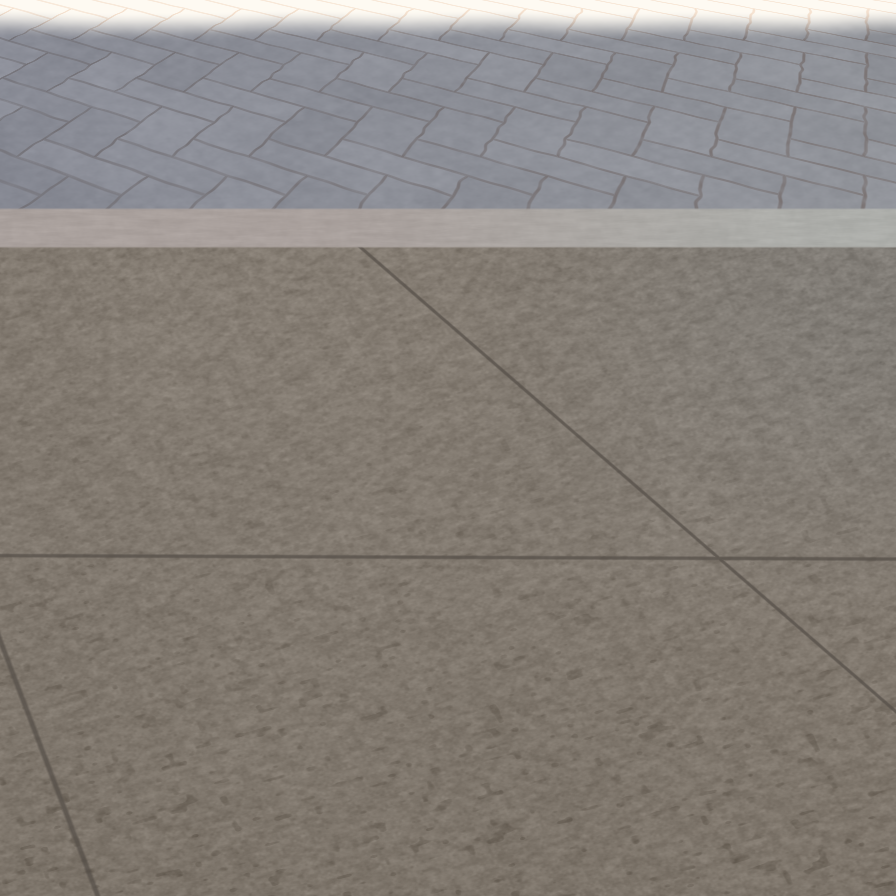
Write a three.js fragment shader that draws this texture.

```glsl
varying vec2 vUv;

float hash(vec2 p) {
  return fract(sin(dot(p, vec2(127.1, 311.7))) * 43758.5453);
}

float noise(vec2 p) {
  vec2 i = floor(p), f = fract(p);
  f = f * f * (3.0 - 2.0 * f);
  return mix(mix(hash(i), hash(i + vec2(1.0, 0.0)), f.x),
             mix(hash(i + vec2(0.0, 1.0)), hash(i + vec2(1.0)), f.x), f.y);
}

float fbm(vec2 p) {
  float sum = 0.0, amplitude = 0.5;
  for (int i = 0; i < 4; i++) {
    sum += amplitude * noise(p);
    p = mat2(1.6, 1.2, -1.2, 1.6) * p + 7.3;
    amplitude *= 0.5;
  }
  return sum / 0.9375;
}

float segmentDistance(vec2 p, vec2 a, vec2 b) {
  vec2 ab = b - a;
  return length(p - a - ab * clamp(dot(p - a, ab) / dot(ab, ab), 0.0, 1.0));
}

float groove(vec2 p, vec2 a, vec2 b, float width) {
  return 1.0 - smoothstep(width * 0.3, width * 1.5, segmentDistance(p, a, b));
}

// Two vanishing points on one horizon give the paver axes
vec2 groundAxes(vec2 p, float horizon, vec2 vanishing, float unit) {
  return (p.x - vanishing) / ((horizon - p.y) * unit);
}

// Herringbone of 1x2 blocks: xy is block id, z is joint strength
vec3 herringbone(vec2 q, vec2 width) {
  vec2 cell = floor(q), f = q - cell;
  float k = mod(cell.x - cell.y, 4.0);
  vec2 low = f, high = 1.0 - f;
  vec2 id = cell;
  if (k < 0.5) high.x = 1.0;
  else if (k < 1.5) { low.x = 1.0; id.x -= 1.0; }
  else if (k < 2.5) { low.y = 1.0; id.y -= 1.0; }
  else high.y = 1.0;
  vec2 joint = 1.0 - smoothstep(width * 0.3, width * 1.4, min(low, high));
  return vec3(id, max(joint.x, joint.y * 0.75));
}

vec3 paving(vec2 p) {
  vec2 q = groundAxes(p, 1.456, vec2(0.977, -1.69), 0.1364) + vec2(0.14, 1.14);
  q += 0.05 * (vec2(noise(q * 3.0), noise(q * 3.0 + 40.0)) - 0.5);
  vec3 block = herringbone(q, vec2(0.028, 0.06));
  vec3 color = mix(vec3(0.545, 0.555, 0.595), vec3(0.565, 0.575, 0.60), p.x);
  color += 0.035 * (hash(block.xy) - 0.5);
  color += 0.05 * (fbm(p * vec2(90.0, 160.0)) - 0.5);
  color += 0.04 * (fbm(p * vec2(7.0, 18.0)) - 0.5);
  vec3 jointColor = mix(vec3(0.44, 0.43, 0.45), vec3(0.47, 0.435, 0.43), p.x);
  color = mix(color, jointColor, block.z * (0.55 + 0.35 * noise(q * 4.0)));

  // Sunlit strip beyond the shadow edge
  float sun = smoothstep(0.955, 0.988, p.y + 0.006 * (noise(p * vec2(9.0, 3.0)) - 0.5));
  vec3 sunlit = vec3(0.995, 0.98, 0.95) - block.z * vec3(0.03, 0.09, 0.13);
  return mix(color, sunlit, sun);
}

vec3 curb(vec2 p) {
  vec3 color = mix(vec3(0.665, 0.63, 0.615), vec3(0.675, 0.68, 0.665),
                   smoothstep(0.3, 1.0, p.x));
  color += 0.06 * (fbm(p * vec2(35.0, 260.0)) - 0.5);
  return color + 0.03 * (fbm(p * 120.0) - 0.5);
}

vec3 slab(vec2 p) {
  float cool = smoothstep(0.45, 1.0, p.x) * smoothstep(0.25, 0.7, p.y);
  vec3 color = mix(vec3(0.495, 0.462, 0.422), vec3(0.515, 0.483, 0.445),
                   smoothstep(0.0, 0.7, p.y));
  color = mix(color, vec3(0.515, 0.502, 0.482), cool * 0.8);
  color += 0.035 * (fbm(p * 5.0) - 0.5);

  // Grain shrinks with distance
  vec2 grain = vec2(p.x, p.y * 1.3) * mat2(0.94, 0.34, -0.34, 0.94);
  float near = 1.0 - smoothstep(0.0, 0.7, p.y);
  color += 0.11 * (fbm(grain * vec2(95.0, 150.0)) - 0.5);
  color += 0.04 * (noise(grain * 300.0) - 0.5);
  float specks = smoothstep(0.74, 0.92, noise(grain * vec2(85.0, 125.0) + 31.0));
  color -= specks * mix(0.02, 0.06, near);

  // Saw-cut seams
  float seam = groove(p, vec2(-0.01, 0.380), vec2(1.01, 0.376), 0.0021);
  seam = max(seam, groove(p, vec2(0.400, 0.726), vec2(1.01, 0.197), 0.0019));
  seam = max(seam, groove(p, vec2(-0.01, 0.312), vec2(0.113, -0.01), 0.0030));
  return mix(color, vec3(0.33, 0.305, 0.28), seam * 0.72);
}

void main() {
  vec2 p = vUv;
  vec3 color = mix(slab(p), curb(p), smoothstep(0.7225, 0.7255, p.y));
  color = mix(color, paving(p), smoothstep(0.7655, 0.7685, p.y));
  gl_FragColor = vec4(color, 1.0);
}
```
